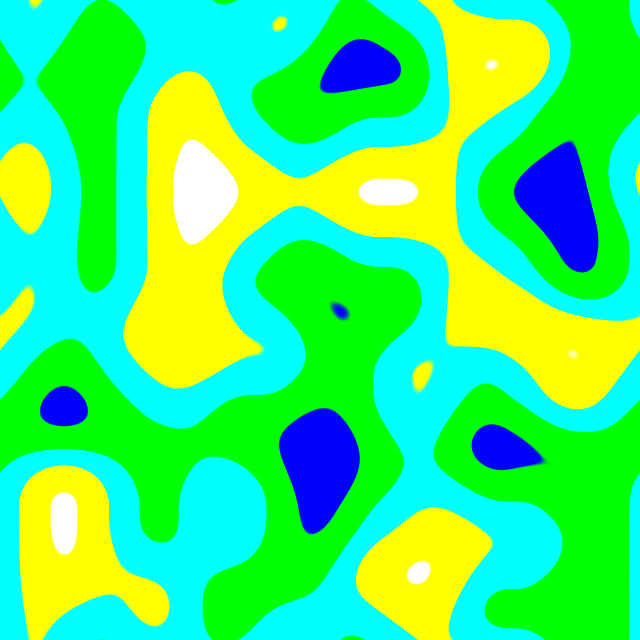
A three.js fragment shader for this texture:

```glsl
// Flat colour bands like a contour map: one octave of gradient noise on a
// coarse lattice is cut at four heights, giving smooth rounded islands of
// blue, green, cyan, yellow and white with crisp borders.

varying vec2 vUv;

const float CELLS = 5.0;        // lattice cells across the canvas
const float DIRECTIONS = 8.0;   // compass directions a gradient may take
const float TAU = 6.2831853;
const float EDGE = 0.005;       // half width of a border, in noise height

const vec3 BLUE   = vec3(0.0, 0.0, 1.0);
const vec3 GREEN  = vec3(0.0, 1.0, 0.0);
const vec3 CYAN   = vec3(0.0, 1.0, 1.0);
const vec3 YELLOW = vec3(1.0, 1.0, 0.0);
const vec3 WHITE  = vec3(1.0, 1.0, 1.0);

// Heights at which each band begins
const float GREEN_LEVEL  = -0.365;
const float CYAN_LEVEL   = -0.085;
const float YELLOW_LEVEL =  0.165;
const float WHITE_LEVEL  =  0.46;

// Integer permutation hash on 0..288
float permute(float x) {
    return mod((34.0 * x + 1.0) * x, 289.0);
}

// Unit gradient of a lattice point, repeating after a given period
vec2 latticeGradient(vec2 point, float period) {
    vec2 wrapped = floor(mod(point + 0.5, period));
    float hash = permute(permute(wrapped.x) + wrapped.y);
    float angle = floor(hash * DIRECTIONS / 289.0) * TAU / DIRECTIONS;
    return vec2(cos(angle), sin(angle));
}

// Height that one cell corner contributes at a local position
float cornerRamp(vec2 cell, vec2 local, vec2 corner, float period) {
    return dot(latticeGradient(cell + corner, period), local - corner);
}

// Gradient noise with quintic interpolation
float gradientNoise(vec2 p, float period) {
    vec2 cell = floor(p);
    vec2 f = fract(p);
    vec2 fade = f * f * f * (f * (f * 6.0 - 15.0) + 10.0);
    float lower = mix(cornerRamp(cell, f, vec2(0.0, 0.0), period),
                      cornerRamp(cell, f, vec2(1.0, 0.0), period), fade.x);
    float upper = mix(cornerRamp(cell, f, vec2(0.0, 1.0), period),
                      cornerRamp(cell, f, vec2(1.0, 1.0), period), fade.x);
    return mix(lower, upper, fade.y);
}

// Paint a band over everything above its level
vec3 paintAbove(vec3 base, vec3 band, float height, float level) {
    return mix(base, band, smoothstep(level - EDGE, level + EDGE, height));
}

void main() {
    float height = gradientNoise(vUv * CELLS, CELLS);

    vec3 color = BLUE;
    color = paintAbove(color, GREEN, height, GREEN_LEVEL);
    color = paintAbove(color, CYAN, height, CYAN_LEVEL);
    color = paintAbove(color, YELLOW, height, YELLOW_LEVEL);
    color = paintAbove(color, WHITE, height, WHITE_LEVEL);

    gl_FragColor = vec4(color, 1.0);
}
```
